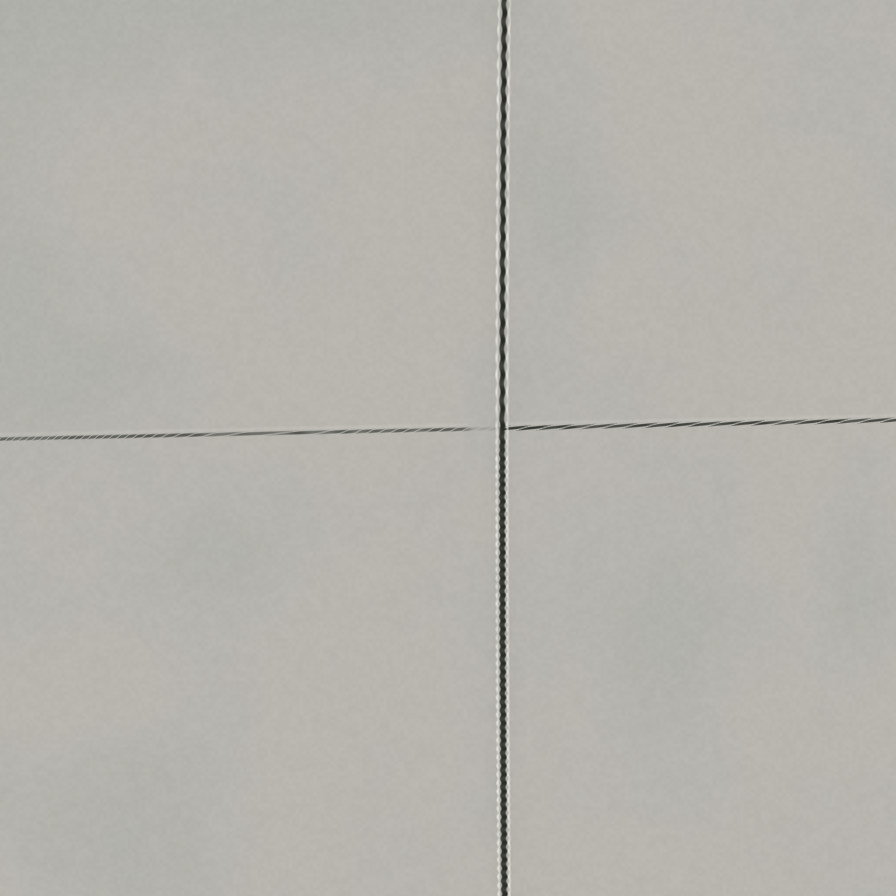
Reproduce this texture procedurally as a Shadertoy shader.

```glsl
// Pale grey padded panel split by two stitched seams: a dark upright groove
// with bright lips and a thin, slightly tilted row of slanted dashes.
// Soft patches and value noise tint the cloth; seams are line distances.

#define CLOTH_WARM vec3(0.724, 0.712, 0.688)
#define CLOTH_COOL vec3(0.682, 0.692, 0.664)
#define THREAD_DARK vec3(0.13, 0.14, 0.12)
#define LIP_LIGHT vec3(0.91, 0.91, 0.88)
#define SEAM_X 0.5605
#define SEAM_Y 0.5100
#define SEAM_TILT 0.0212
#define GROOVE_HALF 0.0026
#define LIP_OFFSET 0.0059
#define DASH_HALF 0.0018
#define GRAIN 0.016

const float TAU = 6.28319;

float hash(vec2 p) {
    vec3 q = fract(vec3(p.xyx) * 0.1031);
    q += dot(q, q.yzx + 33.33);
    return fract((q.x + q.y) * q.z);
}

float noise(vec2 p) {
    vec2 i = floor(p), f = fract(p);
    f = f * f * (3.0 - 2.0 * f);
    vec2 e = vec2(0.0, 1.0);
    return mix(mix(hash(i), hash(i + e.yx), f.x),
               mix(hash(i + e.xy), hash(i + e.yy), f.x), f.y);
}

float fbm(vec2 p) {
    float sum = 0.0, amp = 0.5;
    for (int i = 0; i < 4; i++) {
        sum += amp * noise(p);
        p = p * 2.03 + 17.1;
        amp *= 0.5;
    }
    return sum;
}

float patchAt(vec2 p, vec2 center, vec2 radius) {
    vec2 d = (p - center) / radius;
    return exp(-dot(d, d));
}

// Smooth bar of given half width around zero
float bar(float d, float halfWidth, float soft) {
    return 1.0 - smoothstep(halfWidth - soft, halfWidth + soft, abs(d));
}

vec3 cloth(vec2 p) {
    vec2 q = p + 0.05 * (vec2(fbm(p * 7.0), fbm(p * 7.0 + 40.0)) - 0.47);
    float cool = 0.75 * smoothstep(0.80, 1.05, p.y) * smoothstep(0.75, 0.35, p.x);
    cool += 0.45 * patchAt(q, vec2(0.00, 0.78), vec2(0.10, 0.30));
    cool += 0.65 * patchAt(q, vec2(0.61, 0.79), vec2(0.06, 0.20));
    cool += 0.60 * patchAt(q, vec2(0.26, 0.38), vec2(0.10, 0.07));
    cool += 0.60 * patchAt(q, vec2(0.75, 0.27), vec2(0.08, 0.12));
    cool += 0.55 * patchAt(q, vec2(0.96, 0.34), vec2(0.05, 0.12));
    cool += 0.55 * patchAt(q, vec2(0.13, 0.08), vec2(0.12, 0.11));
    cool += 0.45 * patchAt(q, vec2(0.12, 0.59), vec2(0.10, 0.06));
    cool += 0.9 * (fbm(p * 9.0 + 3.0) - 0.42);
    vec3 color = mix(CLOTH_WARM, CLOTH_COOL, clamp(cool, 0.0, 1.0));
    float grain = noise(p * 256.0) + 0.6 * noise(p * 110.0 + 9.0) - 0.8;
    return color + GRAIN * grain;
}

// Thin dashes: short and faint on the left, longer and darker on the right
vec3 dashedSeam(vec3 color, vec2 p, float px) {
    float right = step(SEAM_X, p.x);
    float d = p.y - SEAM_Y - SEAM_TILT * p.x;
    float rate = mix(mix(130.0, 75.0, smoothstep(0.1, 0.4, p.x)), 42.0, right);
    float start = mix(0.0, SEAM_X, right);
    float phase = (p.x - start) * rate - d * 130.0;
    float cell = fract(phase);
    float dash = smoothstep(0.0, 0.22, cell) * smoothstep(1.0, 0.72, cell);
    float slant = (cell - 0.5) * mix(0.0008, 0.0022, right);
    float line = bar(d - slant, DASH_HALF, max(px, 0.0012));
    float gap = smoothstep(0.515, 0.53, p.x) * (1.0 - right);
    float ink = mix(0.58, 0.78, right) * mix(0.35, 1.0, dash);
    ink *= (0.75 + 0.4 * noise(p * 60.0)) * (1.0 - 0.8 * gap);
    color += 0.03 * bar(d - 0.005, 0.0016, 0.002) * (1.0 - gap);
    return mix(color, THREAD_DARK, clamp(line * ink, 0.0, 1.0));
}

// Upright groove: long soft waves above, tight teeth below
vec3 grooveSeam(vec3 color, vec2 p, float px) {
    float lower = smoothstep(0.56, 0.46, p.y);
    float wave = mix(sin(p.y * 52.0 * TAU), sin(p.y * 105.0 * TAU), lower);
    float axis = SEAM_X + 0.0024 * pow(abs(p.y - 0.5) * 2.0, 2.0);
    float d = p.x - axis;
    float soft = max(px, 0.0013);
    float shade = exp(-abs(d) * 110.0) * 0.035;
    color -= shade;
    float lipWobble = 0.0005 * wave;
    float leftLip = bar(d + LIP_OFFSET + lipWobble, 0.0013, soft);
    float rightLip = bar(d - LIP_OFFSET + lipWobble, 0.0013, soft);
    float glint = 0.62 + 0.22 * wave + 0.3 * (noise(vec2(3.0, p.y * 70.0)) - 0.5);
    color = mix(color, LIP_LIGHT, clamp((leftLip + rightLip) * glint, 0.0, 1.0));
    float core = bar(d - 0.0007 * wave, GROOVE_HALF + 0.0004 * lower, soft);
    float ink = 0.87 + 0.10 * wave * mix(1.0, 0.7, lower);
    return mix(color, THREAD_DARK, core * clamp(ink, 0.0, 1.0));
}

void mainImage(out vec4 fragColor, in vec2 fragCoord) {
    vec2 p = fragCoord / iResolution.xy;
    float px = 0.7 / iResolution.y;
    vec3 color = cloth(p);
    color = dashedSeam(color, p, px);
    color = grooveSeam(color, p, px);
    fragColor = vec4(clamp(color, 0.0, 1.0), 1.0);
}
```
